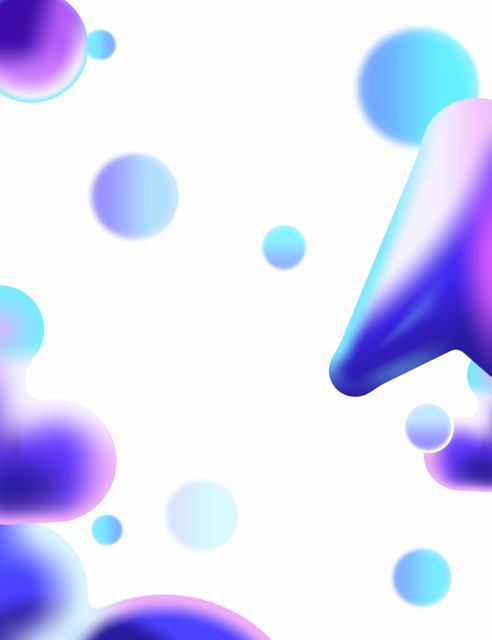
Reproduce this background procedurally as a WebGL 1 fragment shader.

```glsl
precision highp float;

uniform vec2 u_resolution;

const vec3 PAPER = vec3(0.996, 0.998, 1.0);
const vec3 CYAN = vec3(0.48, 0.92, 1.0);
const vec3 SKY = vec3(0.50, 0.70, 1.0);
const vec3 PERIWINKLE = vec3(0.60, 0.58, 1.0);
const vec3 VIOLET = vec3(0.40, 0.23, 1.0);
const vec3 ROYAL = vec3(0.24, 0.14, 0.93);
const vec3 NAVY = vec3(0.16, 0.10, 0.62);
const vec3 MAGENTA = vec3(0.84, 0.34, 0.98);
const vec3 PINK = vec3(0.93, 0.68, 0.97);
const vec3 LILAC = vec3(0.84, 0.71, 0.97);
const vec3 MIST = vec3(0.96, 0.94, 1.0);

float fall(float start, float end, float x) {
    return 1.0 - smoothstep(start, end, x);
}

float smoothUnion(float a, float b, float k) {
    float h = max(k - abs(a - b), 0.0) / k;
    return min(a, b) - 0.25 * h * h * k;
}

float circle(vec2 p, vec2 center, float radius) {
    return length(p - center) - radius;
}

// Capsule whose radius changes from one end to the other
float taper(vec2 p, vec2 a, float ra, vec2 b, float rb) {
    vec2 axis = b - a;
    float h = clamp(dot(p - a, axis) / dot(axis, axis), 0.0, 1.0);
    return length(p - a - axis * h) - mix(ra, rb, h);
}

vec3 paint(vec3 base, vec3 color, float dist, float aa) {
    return mix(base, color, fall(-aa, aa, dist));
}

// Soft ball, blending from tint a to tint b along dir
vec3 bubble(vec3 base, vec2 p, vec2 center, float radius, vec2 dir, vec3 a, vec3 b, float soft) {
    vec2 q = (p - center) / radius;
    float r = length(q);
    float t = dot(q, dir);
    vec3 color = mix(a, b, smoothstep(-0.7, 0.5, t));
    color = mix(color, MIST, 0.4 * smoothstep(0.7, 1.0, r));
    float feather = mix(soft, 0.07, smoothstep(-0.4, 1.0, t));
    return mix(base, color, fall(1.0 - feather, 1.02, r));
}

vec3 glossySphere(vec3 base, vec2 p, vec2 center, float radius, float aa) {
    vec2 q = (p - center) / radius;
    float r = length(q);
    float crease = q.x - 0.25 * q.y;
    vec3 color = mix(vec3(0.24, 0.05, 0.66), vec3(0.70, 0.36, 0.96), smoothstep(-0.25, 0.45, crease));
    color = mix(color, vec3(0.80, 0.50, 0.98), fall(-0.6, 0.15, q.y));
    float lit = smoothstep(-0.3, 0.8, 0.5 * q.x - q.y);
    color = mix(color, MIST, lit * smoothstep(0.5, 0.95, r));
    color = mix(color, CYAN, smoothstep(0.88, 1.0, r) * (0.3 + 0.6 * lit));
    return paint(base, color, (r - 1.0) * radius, aa);
}

// Round head above a wide body, with a vertical crease
vec3 gourd(vec3 base, vec2 p, float aa) {
    float d = taper(p, vec2(0.013, 0.271), 0.091, vec2(0.086, 0.280), 0.096);
    float neck = taper(p, vec2(0.0, 0.440), 0.037, vec2(0.0, 0.271), 0.052);
    d = smoothUnion(d, neck, 0.035);
    d = smoothUnion(d, circle(p, vec2(0.0, 0.485), 0.069), 0.02);

    vec3 color = mix(VIOLET, LILAC, smoothstep(0.36, 0.47, p.y));
    color = mix(color, NAVY, fall(0.01, 0.10, length((p - vec2(0.025, 0.222)) * vec2(0.8, 1.0))));
    vec3 creaseColor = mix(vec3(0.29, 0.14, 0.78), LILAC, smoothstep(0.30, 0.47, p.y));
    float crease = fall(0.027, 0.036, p.x) * smoothstep(0.255, 0.31, p.y);
    color = mix(color, creaseColor, 0.75 * crease);

    vec3 rim = mix(PINK, MIST, smoothstep(0.25, 0.37, p.y));
    rim = mix(rim, CYAN, smoothstep(0.42, 0.47, p.y));
    float width = mix(0.03, 0.085, smoothstep(0.18, 0.28, p.y));
    color = mix(rim, color, smoothstep(0.0, width, -d));
    return paint(base, color, d, aa);
}

// Low hill in the corner with a long pink crest
vec3 hill(vec3 base, vec2 p, float aa) {
    float d = smoothUnion(circle(p, vec2(0.026, 0.0755), 0.111), circle(p, vec2(0.2565, -0.163), 0.234), 0.035);
    float crest = 0.05 - 2.0 * (p.x - 0.085) * (p.x - 0.085);
    vec3 color = mix(vec3(0.29, 0.26, 1.0), NAVY, fall(crest - 0.015, crest + 0.035, p.y));
    vec3 rim = mix(vec3(0.86, 0.95, 1.0), PINK, smoothstep(0.13, 0.22, p.x));
    float width = mix(0.095, 0.042, smoothstep(0.07, 0.17, p.x));
    float glow = fall(0.005, width, -d) * smoothstep(-0.03, 0.07, p.x);
    return paint(base, mix(color, rim, glow), d, aa);
}

// Large leaning drop with a folded highlight
vec3 drop(vec3 base, vec2 p, float aa) {
    vec2 foot = vec2(0.555, 0.421);
    vec2 top = vec2(0.745, 0.758);
    float d = taper(p, foot, 0.038, top, 0.086);
    d = smoothUnion(d, taper(p, foot, 0.038, vec2(0.729, 0.516), 0.047), 0.012);
    d = smoothUnion(d, taper(p, vec2(0.716, 0.525), 0.052, vec2(0.801, 0.460), 0.059), 0.012);
    d = smoothUnion(d, taper(p, top, 0.086, vec2(0.768, 0.544), 0.072), 0.012);

    vec2 q = p - vec2(0.768, 0.759);
    float u = clamp(dot(q, vec2(-0.642, -0.767)) / 0.365, 0.0, 1.0);
    float fold = dot(q, vec2(0.767, -0.642)) - 0.124 * u * (1.0 - u);
    vec3 inner = mix(VIOLET, ROYAL, smoothstep(0.1, 0.6, u));
    inner = mix(inner, NAVY, fall(0.37, 0.51, p.y - 0.5 * (p.x - 0.557)));
    inner = mix(inner, MAGENTA, fall(0.2, 1.0, length((p - vec2(0.79, 0.585)) / vec2(0.085, 0.19))));
    vec3 outer = mix(MIST, PINK, 0.75 * smoothstep(0.67, 0.78, p.x));
    vec3 color = mix(outer, inner, smoothstep(-0.035, 0.035, fold));
    float rim = smoothstep(-0.035, 0.0, d) * fall(0.58, 0.72, p.x) * smoothstep(0.375, 0.46, p.y);
    return paint(base, mix(color, CYAN, rim), d, aa);
}

void main() {
    vec2 p = gl_FragCoord.xy / u_resolution.y;
    float aa = 0.8 / u_resolution.y;
    vec2 right = vec2(1.0, 0.0);
    vec2 up = vec2(0.0, 1.0);

    // Floating bubbles
    vec3 color = bubble(PAPER, p, vec2(0.650, 0.863), 0.101, right, vec3(0.44, 0.66, 1.0), vec3(0.40, 0.94, 1.0), 0.2);
    color = bubble(color, p, vec2(0.208, 0.693), 0.073, right, PERIWINKLE, vec3(0.70, 0.88, 1.0), 0.2);
    color = bubble(color, p, vec2(0.444, 0.612), 0.037, up, vec3(0.58, 0.72, 1.0), vec3(0.53, 0.95, 1.0), 0.2);
    color = bubble(color, p, vec2(0.3125, 0.195), 0.061, right, vec3(0.85, 0.90, 1.0), vec3(0.84, 0.98, 1.0), 0.25);
    color = bubble(color, p, vec2(0.168, 0.172), 0.026, -right, SKY, CYAN, 0.2);
    color = bubble(color, p, vec2(0.6575, 0.0975), 0.049, right, SKY, CYAN, 0.2);
    color = bubble(color, p, vec2(0.1575, 0.930), 0.026, -right, SKY, CYAN, 0.2);

    // Fluid shapes, back to front
    color = glossySphere(color, p, vec2(0.0495, 0.928), 0.0885, aa);
    color = hill(color, p, aa);
    color = gourd(color, p, aa);
    vec2 mirrored = vec2(0.771 - p.x, p.y - 0.123) / 0.6;
    color = gourd(color, mirrored, aa / 0.6);
    color = drop(color, p, aa);

    // Front bubble with a white rim
    color = paint(color, PAPER, circle(p, vec2(0.670, 0.331), 0.039), aa);
    color = bubble(color, p, vec2(0.669, 0.332), 0.038, up, PERIWINKLE, vec3(0.76, 0.90, 1.0), 0.15);

    gl_FragColor = vec4(color, 1.0);
}
```
